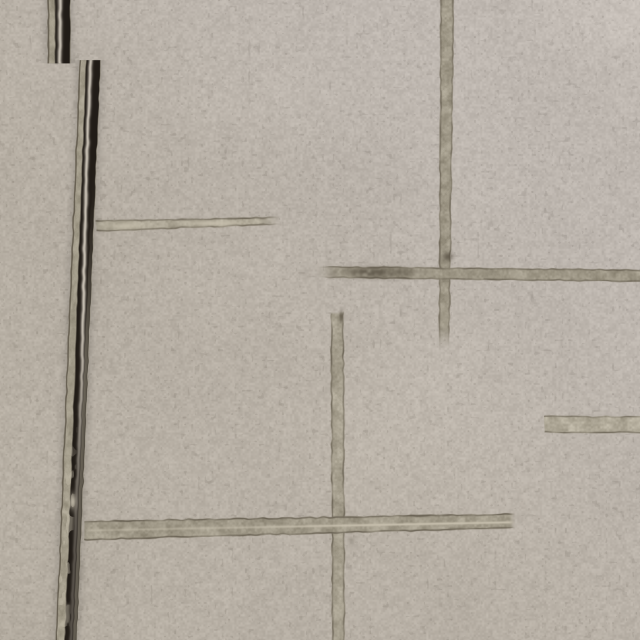
Write a Shadertoy shader that draws this texture.

```glsl
const vec3 WALL = vec3(0.718, 0.688, 0.646);
const vec3 WALL_COOL = vec3(0.755, 0.728, 0.705);
const vec3 WALL_WARM = vec3(0.700, 0.670, 0.620);
const vec3 GROUT = vec3(0.625, 0.598, 0.530);
const vec3 PLASTER = vec3(0.780, 0.750, 0.680);
const vec3 SHADOW = vec3(0.350, 0.320, 0.270);
const vec3 BLACK_METAL = vec3(0.130, 0.110, 0.090);
const vec3 SHINE = vec3(0.820, 0.790, 0.740);
const float GRAIN = 0.085;
const float SOFT = 0.0012;

float hash(vec2 p) {
    vec3 q = fract(vec3(p.xyx) * 0.1031);
    q += dot(q, q.yzx + 33.33);
    return fract((q.x + q.y) * q.z);
}

float noise(vec2 p) {
    vec2 i = floor(p), f = fract(p);
    f = f * f * (3.0 - 2.0 * f);
    return mix(mix(hash(i), hash(i + vec2(1, 0)), f.x),
               mix(hash(i + vec2(0, 1)), hash(i + vec2(1, 1)), f.x), f.y);
}

float fbm(vec2 p) {
    float sum = 0.0, amp = 0.5;
    for (int i = 0; i < 4; i++) {
        sum += amp * noise(p);
        p = p * 2.03 + 17.1;
        amp *= 0.5;
    }
    return sum;
}

// Soft interval: one between lo and hi
float band(float x, float lo, float hi, float soft) {
    return smoothstep(lo - soft, lo + soft, x) * (1.0 - smoothstep(hi - soft, hi + soft, x));
}

float spot(vec2 p, vec2 centre, vec2 radius) {
    vec2 d = (p - centre) / radius;
    return exp(-dot(d, d));
}

vec3 wall(vec2 p) {
    vec3 col = mix(WALL, WALL_COOL, smoothstep(0.75, 1.7, p.x + p.y) * 0.75);
    col = mix(col, WALL_WARM, smoothstep(0.55, 0.0, p.x + 0.4 * p.y) * 0.55);
    col += 0.035 * spot(p, vec2(1.0, 1.0), vec2(0.14, 0.10));
    col += 0.020 * spot(p, vec2(0.67, 0.32), vec2(0.16, 0.14));
    col += 0.035 * (fbm(p * 7.0) - 0.47);
    float grain = noise(p * 310.0) * 0.6 + noise(p * 155.0 + 9.0) * 0.4 - 0.5;
    float pits = smoothstep(0.76, 0.95, noise(p * 190.0 + 41.0));
    return col + GRAIN * grain - 0.045 * pits;
}

// Worn groove from a to b; widths and end fades belong to a (x) and b (y)
void groove(inout vec3 col, vec2 p, vec2 a, vec2 b, vec2 width, vec2 fade, float light, float edge) {
    vec2 dir = normalize(b - a);
    float len = length(b - a);
    float along = dot(p - a, dir);
    float across = dot(p - a, vec2(-dir.y, dir.x));
    float halfWidth = mix(width.x, width.y, clamp(along / len, 0.0, 1.0));
    float rough = (noise(p * 95.0) - 0.5) * 0.0022;
    float d = abs(across) - halfWidth - rough;
    float ends = smoothstep(0.0, fade.x, along + rough) * smoothstep(0.0, fade.y, len - along + rough);
    float mask = (1.0 - smoothstep(-SOFT, SOFT, d)) * ends;
    float mottling = fbm(p * 75.0) - 0.47;
    vec3 fill = GROUT + light + 0.22 * mottling + 0.07 * (noise(p * 280.0) - 0.5);
    col = mix(col, fill, mask * 0.92);
    float rim = exp(-pow((d + 0.001) / 0.0015, 2.0)) * ends;
    col = mix(col, SHADOW, rim * edge * (0.35 + 0.9 * noise(p * 60.0 + 5.0)));
}

// Metal channel cross section: u runs across it, y runs along it
vec3 railColour(float u, float y, vec2 p) {
    float wear = fbm(vec2(u * 4.0, y * 90.0));
    vec3 col = GROUT + 0.20 * (wear - 0.45);
    col = mix(col, SHADOW, band(u, -0.02, 0.07, 0.03) * 0.8);
    float darkStart = mix(0.42, 0.32, smoothstep(0.1, 0.85, y));
    col = mix(col, BLACK_METAL, band(u, darkStart, 0.98, 0.05));
    float glint = smoothstep(0.12, 0.55, y);
    float centre = mix(0.72, 0.53, smoothstep(0.35, 0.8, y));
    float line = exp(-pow((u - centre) / 0.095, 2.0));
    col = mix(col, SHINE, line * mix(0.30, 0.92, glint));
    col = mix(col, GROUT, band(u, 0.82, 0.96, 0.04) * (1.0 - smoothstep(0.4, 0.75, y)) * 0.5);
    float chips = smoothstep(0.60, 0.75, noise(p * vec2(150.0, 85.0)));
    col = mix(col, PLASTER, chips * 0.45 * (1.0 - smoothstep(0.2, 0.38, y)) * band(u, 0.1, 0.6, 0.1));
    return col;
}

void rail(inout vec3 col, vec2 p, float left, float width, float inside) {
    float u = (p.x - left + (noise(p * 85.0) - 0.5) * 0.0018) / width;
    col *= 1.0 - 0.16 * inside * exp(-pow((u - 0.5) / 0.65, 4.0));
    col = mix(col, railColour(u, p.y, p), band(u, 0.0, 1.0, 0.04) * inside);
}

void mainImage(out vec4 fragColor, in vec2 fragCoord) {
    vec2 p = fragCoord / iResolution.xy;
    vec3 col = wall(p);

    // Vertical grooves
    groove(col, p, vec2(0.699, 1.02), vec2(0.694, 0.450), vec2(0.0108, 0.0080), vec2(0.001, 0.05), -0.01, 0.55);
    groove(col, p, vec2(0.527, 0.514), vec2(0.529, -0.02), vec2(0.0100, 0.0100), vec2(0.006, 0.001), 0.025, 0.55);

    // Horizontal grooves
    groove(col, p, vec2(0.148, 0.647), vec2(0.442, 0.655), vec2(0.0085, 0.0060), vec2(0.004, 0.04), 0.03, 0.65);
    groove(col, p, vec2(0.490, 0.575), vec2(1.02, 0.569), vec2(0.0090, 0.0095), vec2(0.05, 0.001), -0.01, 0.55);
    groove(col, p, vec2(0.130, 0.171), vec2(0.806, 0.186), vec2(0.0150, 0.0115), vec2(0.003, 0.012), -0.005, 0.65);
    groove(col, p, vec2(0.849, 0.337), vec2(1.02, 0.336), vec2(0.0130, 0.0130), vec2(0.003, 0.001), 0.055, 0.55);

    // Pale seam, plaster remnants and dark stains
    float seamY = mix(0.171, 0.184, (p.x - 0.13) / 0.675);
    float seam = exp(-pow((p.y - seamY) / 0.0021, 2.0)) * band(p.x, 0.14, 0.80, 0.006);
    col = mix(col, PLASTER, seam * mix(0.45, 0.9, smoothstep(0.3, 0.6, p.x)));
    float remnants = spot(p, vec2(0.197, 0.647), vec2(0.026, 0.006)) + spot(p, vec2(0.335, 0.651), vec2(0.045, 0.004));
    col = mix(col, PLASTER, min(remnants, 1.0) * 0.8);
    float stain = spot(p, vec2(0.590, 0.574), vec2(0.060, 0.008)) * (0.35 + 0.6 * noise(p * 170.0));
    stain += 0.75 * spot(p, vec2(0.699, 0.599), vec2(0.008, 0.007));
    stain += 0.70 * spot(p, vec2(0.533, 0.505), vec2(0.003, 0.009));
    stain += 0.45 * spot(p, vec2(0.548, 0.158), vec2(0.007, 0.009)) * noise(p * 160.0);
    col = mix(col, SHADOW, clamp(stain, 0.0, 0.85));

    // Offset metal rails
    float upper = smoothstep(0.901 - SOFT, 0.901 + SOFT, p.y);
    rail(col, p, 0.0745, 0.036, upper);
    float lower = 1.0 - smoothstep(0.906 - SOFT, 0.906 + SOFT, p.y);
    rail(col, p, mix(0.0870, 0.1240, p.y / 0.906), 0.0335, lower);
    col = mix(col, PLASTER, 0.8 * spot(p, vec2(0.114, 0.216), vec2(0.005, 0.012)));

    fragColor = vec4(clamp(col, 0.0, 1.0), 1.0);
}
```
